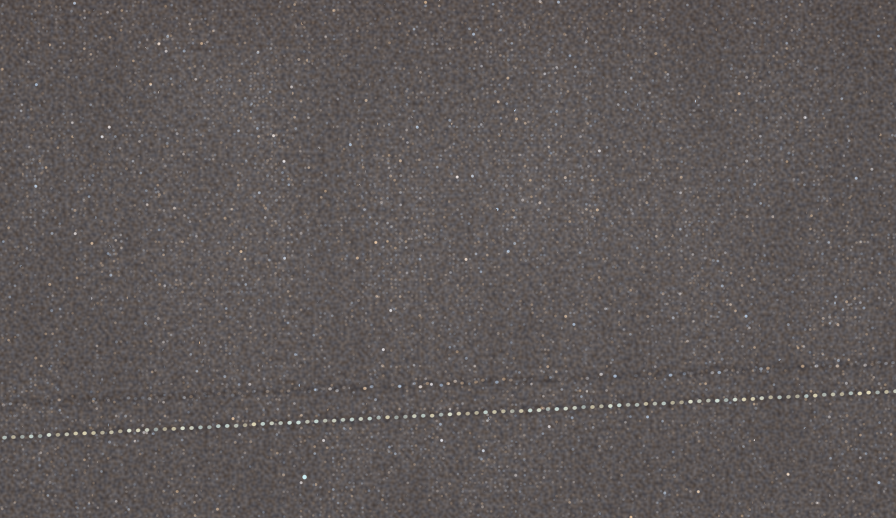
Reproduce this texture procedurally as a Shadertoy shader.

```glsl
const vec3 CLOTH = vec3(0.352, 0.329, 0.327);
const vec3 WARM = vec3(1.0, 0.80, 0.55);
const vec3 COOL = vec3(0.65, 0.83, 1.0);
const vec3 THREAD = vec3(0.88, 0.90, 0.83);

// Seams: height at the left edge, slope (canvas height = 1)
const vec2 BRIGHT_SEAM = vec2(0.155, 0.0519);
const vec2 DARK_SEAM = vec2(0.2195, 0.0465);
const float STITCH_STEP = 0.0172;
const float STITCH_RADIUS = 0.0036;

const float TWILL_PITCH = 0.0108;
const float TWILL_DEPTH = 0.008;
const float GRAIN_SCALE = 142.0;
const float GRAIN_DEPTH = 0.095;
const float FLECK_DEPTH = 0.034;
const vec2 GLINT_SPOT = vec2(0.588, 0.079);

float hash(vec2 p) {
    vec3 q = fract(vec3(p.xyx) * 0.1031);
    q += dot(q, q.yzx + 33.33);
    return fract((q.x + q.y) * q.z);
}

vec2 gradientAt(vec2 cell) {
    float a = 6.2832 * hash(cell);
    return vec2(cos(a), sin(a));
}

float gradientNoise(vec2 p) {
    vec2 i = floor(p), f = fract(p);
    vec2 u = f * f * f * (f * (f * 6.0 - 15.0) + 10.0);
    vec2 e = vec2(1.0, 0.0);
    float low = mix(dot(gradientAt(i), f),
                    dot(gradientAt(i + e.xy), f - e.xy), u.x);
    float high = mix(dot(gradientAt(i + e.yx), f - e.yx),
                     dot(gradientAt(i + e.xx), f - e.xx), u.x);
    return mix(low, high, u.y);
}

float softDisc(float d, float radius, float pixel) {
    return 1.0 - smoothstep(radius - pixel, radius + pixel, d);
}

float patchGlow(vec2 p, vec2 centre, vec2 size) {
    vec2 q = (p - centre) / size;
    return exp(-dot(q, q));
}

vec3 glintTint(float h) {
    vec3 tint = mix(WARM, vec3(0.95), smoothstep(0.25, 0.45, h));
    return mix(tint, COOL, smoothstep(0.5, 0.75, h));
}

// One jittered glint in a random share of the cells
vec3 glints(vec2 p, float size, float share, float radius, float seed, float pixel) {
    vec2 cell = floor(p / size);
    vec2 key = cell + seed;
    vec2 jitter = 0.3 + 0.4 * vec2(hash(key + 17.3), hash(key + 41.7));
    float d = length(p - (cell + jitter) * size);
    float lit = step(hash(key), share) * mix(0.3, 1.0, pow(hash(key + 73.1), 2.0));
    return glintTint(hash(key + 97.9)) * lit * softDisc(d, radius, pixel);
}

// Signed height above a seam
float aboveSeam(vec2 p, vec2 seam) {
    return p.y - seam.x - seam.y * p.x;
}

// Evenly spaced stitches; returns coverage and stitch index
vec2 stitches(vec2 p, vec2 seam, float spacing, float radius, float wobble, float pixel) {
    float id = floor(p.x / spacing);
    float x = (fract(p.x / spacing) - 0.5) * spacing;
    float y = aboveSeam(p, seam) - wobble * (hash(vec2(id, 5.0)) - 0.5);
    return vec2(softDisc(length(vec2(x * 0.85, y)), radius, pixel), id);
}

void mainImage(out vec4 fragColor, in vec2 fragCoord) {
    vec2 p = fragCoord / iResolution.y;
    float pixel = 0.75 / iResolution.y;

    // Worn patches and lengthwise streaks
    float worn = 0.6 * patchGlow(p, vec2(0.41, 0.82), vec2(0.14, 0.17))
               + 0.5 * patchGlow(p, vec2(0.46, 0.46), vec2(0.22, 0.18))
               + 0.8 * patchGlow(p, vec2(1.02, 0.60), vec2(0.50, 0.36));
    float wear = gradientNoise(p * vec2(7.0, 4.0) + 3.0);
    float streak = gradientNoise(p * vec2(34.0, 4.0) + 11.0);
    vec3 col = CLOTH + 0.030 * worn + 0.014 * wear + 0.012 * streak;
    col -= vec3(0.008, 0.012, 0.014) * smoothstep(0.8, 1.0, p.y);

    // Twill ribs, thread grain and coloured flecks
    float ribs = sin(6.2832 * (p.x * 0.8 + p.y * 0.6) / TWILL_PITCH
                     + 2.0 * gradientNoise(p * 14.0));
    float grain = gradientNoise(p * GRAIN_SCALE)
                + 0.5 * gradientNoise(p * GRAIN_SCALE * 0.47 + 31.0);
    float fleck = gradientNoise(p * 105.0 + 57.0);
    col += TWILL_DEPTH * ribs + GRAIN_DEPTH * grain;
    col += FLECK_DEPTH * fleck * vec3(0.8, 0.0, -1.0);

    // Scattered glints, denser in the worn patches
    float density = clamp(0.75 + 0.8 * worn + 1.1 * wear + 0.9 * streak, 0.3, 2.2);
    col += 0.16 * glints(p, 0.0080, 0.26 * density, 0.0023, 3.0, pixel);
    col += 0.30 * glints(p, 0.0120, 0.095 * density, 0.0025, 211.0, pixel);
    col += 0.52 * glints(p + 0.005, 0.0160, 0.030 * density, 0.0028, 503.0, pixel);

    // Sunken seam with sparse, dim stitches
    float sunken = aboveSeam(p, DARK_SEAM);
    float breaks = 0.7 + 0.7 * gradientNoise(vec2(p.x * 45.0, 8.0));
    col -= 0.050 * breaks * exp(-pow(sunken / 0.0080, 2.0));
    vec2 dim = stitches(p, DARK_SEAM, STITCH_STEP * 0.78, 0.0029, 0.008, pixel);
    float dimLight = pow(hash(vec2(dim.y, 23.0)), 2.0)
                   * mix(0.28, 0.50, smoothstep(0.3, 0.9, p.x));
    col += dim.x * dimLight * glintTint(hash(vec2(dim.y, 61.0)));

    // Bright seam in its shallow groove
    float groove = aboveSeam(p, BRIGHT_SEAM);
    col -= 0.035 * exp(-pow(groove / 0.010, 2.0));
    vec2 bright = stitches(p, BRIGHT_SEAM, STITCH_STEP, STITCH_RADIUS, 0.0015, pixel);
    float shine = mix(0.6, 1.0, hash(vec2(bright.y, 83.0)));
    vec3 thread = THREAD * mix(vec3(1.0), glintTint(hash(vec2(bright.y, 29.0))), 0.3);
    col = mix(col, thread, bright.x * shine);

    // Single strong glint below the seams
    col = mix(col, vec3(0.80, 0.93, 0.95), softDisc(length(p - GLINT_SPOT), 0.0042, pixel));

    fragColor = vec4(clamp(col, 0.0, 1.0), 1.0);
}
```
